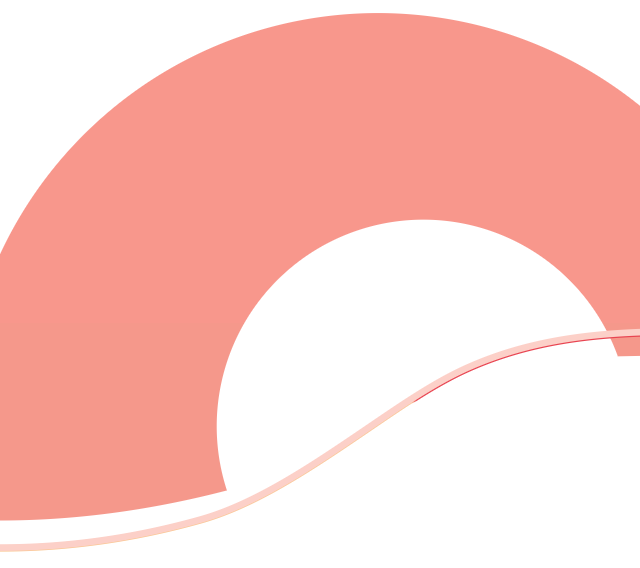
Write a Shadertoy shader that draws this background.

```glsl
// Lengths are in canvas widths, y upward
const vec3 PAPER = vec3(1.0);
const vec3 CORAL_TOP = vec3(0.973, 0.592, 0.549);
const vec3 CORAL_LOW = vec3(0.961, 0.596, 0.545);
const vec3 RIBBON = vec3(0.988, 0.816, 0.784);
const vec3 TRIM_WARM = vec3(0.98, 0.78, 0.58);
const vec3 TRIM_RED = vec3(0.91, 0.27, 0.32);

const vec2 OUTER_CENTER = vec2(0.5905, 0.2161);
const float OUTER_RADIUS = 0.651;
const vec2 INNER_CENTER = vec2(0.6615, 0.2214);
const float INNER_RADIUS = 0.3229;

const float TONE_BREAK_Y = 0.383;
const float RIBBON_HALF = 0.0052;
const float WARM_WIDTH = 0.0011;
const float RED_WIDTH = 0.0019;
const float RED_START = 0.642;

// Curve knots: x, height, slope
const vec3 RIBBON_KNOTS[5] = vec3[5](
    vec3(0.0, 0.0319, 0.0), vec3(0.3125, 0.0755, 0.28),
    vec3(0.5729, 0.2174, 0.68), vec3(0.7292, 0.3125, 0.45),
    vec3(1.0, 0.3685, 0.04));
const vec3 BASE_LEFT = vec3(0.0, 0.0742, 0.0);
const vec3 BASE_MID = vec3(0.3542, 0.1211, 0.26);
const vec3 BASE_RIGHT = vec3(0.9648, 0.3307, 0.02);

// Cubic between two knots: height and slope at x
vec2 hermite(vec3 a, vec3 b, float x) {
    float w = b.x - a.x;
    float t = (x - a.x) / w;
    float rise = b.y - a.y;
    float c2 = 3.0 * rise - w * (2.0 * a.z + b.z);
    float c3 = w * (a.z + b.z) - 2.0 * rise;
    float height = a.y + t * (w * a.z + t * (c2 + t * c3));
    float slope = a.z + t * (2.0 * c2 + 3.0 * t * c3) / w;
    return vec2(height, slope);
}

vec2 ribbonCurve(float x) {
    vec2 curve = vec2(0.0);
    for (int i = 0; i < 4; i++) {
        if (x >= RIBBON_KNOTS[i].x)
            curve = hermite(RIBBON_KNOTS[i], RIBBON_KNOTS[i + 1], x);
    }
    return curve;
}

vec2 baseCurve(float x) {
    if (x < BASE_MID.x) return hermite(BASE_LEFT, BASE_MID, x);
    if (x < BASE_RIGHT.x) return hermite(BASE_MID, BASE_RIGHT, x);
    return vec2(BASE_RIGHT.y + BASE_RIGHT.z * (x - BASE_RIGHT.x), BASE_RIGHT.z);
}

// Approximate signed distance above a curve
float above(vec2 p, vec2 curve) {
    return (p.y - curve.x) / sqrt(1.0 + curve.y * curve.y);
}

// Antialiased coverage of the region d < 0
float cover(float d, float pixel) {
    return clamp(0.5 - d / pixel, 0.0, 1.0);
}

void mainImage(out vec4 fragColor, in vec2 fragCoord) {
    vec2 p = fragCoord / iResolution.x;
    float pixel = 1.0 / iResolution.x;

    // Coral arch, cut by the inner disc and the base curve
    float outer = length(p - OUTER_CENTER) - OUTER_RADIUS;
    float inner = length(p - INNER_CENTER) - INNER_RADIUS;
    float base = above(p, baseCurve(p.x));
    float arch = max(outer, max(-inner, -base));
    vec3 coral = mix(CORAL_TOP, CORAL_LOW, cover(p.y - TONE_BREAK_Y, pixel));
    vec3 color = mix(PAPER, coral, cover(arch, pixel));

    // Thin trim under the ribbon, changing from warm to red
    float d = above(p, ribbonCurve(p.x));
    float red = smoothstep(RED_START, RED_START + 0.01, p.x);
    float trimWidth = mix(WARM_WIDTH, RED_WIDTH, red);
    float trim = abs(d + trimWidth) - RIBBON_HALF;
    color = mix(color, mix(TRIM_WARM, TRIM_RED, red), cover(trim, pixel));

    // Ribbon
    color = mix(color, RIBBON, cover(abs(d) - RIBBON_HALF, pixel));

    fragColor = vec4(color, 1.0);
}
```
